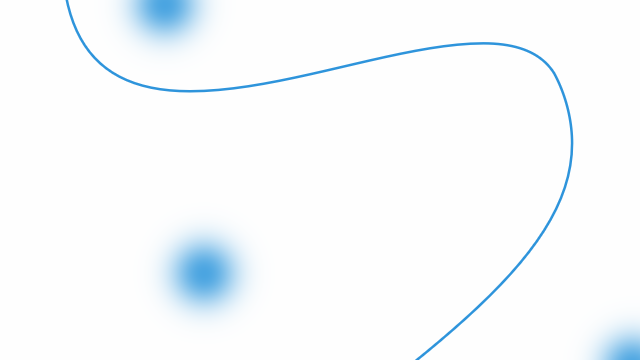
This background is drawn by a Shadertoy shader. Its source:

```glsl
#define PAPER vec3(0.996)
#define LINE_COLOR vec3(0.18, 0.58, 0.86)
#define GLOW_COLOR vec3(0.16, 0.58, 0.86)
#define LINE_HALF_WIDTH 0.0035
#define GLOW_RADIUS 0.088
#define GLOW_FALLOFF 2.2
#define GLOW_STRENGTH 0.84
#define CURVES 5
#define STEPS 20

// Chained cubic Beziers; neighbours share an end point. Unit: canvas height.
const vec2 path[16] = vec2[16](
    vec2(0.183, 1.012), vec2(0.2176, 0.829), vec2(0.331, 0.7465),
    vec2(0.5278, 0.7465), vec2(0.787, 0.7465), vec2(1.1111, 0.8796),
    vec2(1.3426, 0.8796), vec2(1.4398, 0.8796), vec2(1.5046, 0.8519),
    vec2(1.5394, 0.7963), vec2(1.5694, 0.7407), vec2(1.5891, 0.6713),
    vec2(1.5891, 0.6019), vec2(1.5891, 0.3935), vec2(1.4167, 0.2083),
    vec2(1.1435, -0.0116));

const vec2 glowCenters[3] = vec2[3](
    vec2(0.4583, 0.988), vec2(0.5671, 0.2407), vec2(1.759, -0.02));

vec2 bezier(vec2 a, vec2 b, vec2 c, vec2 d, float t) {
    float s = 1.0 - t;
    return s * s * s * a + 3.0 * s * t * (s * b + t * c) + t * t * t * d;
}

float segmentDistance(vec2 p, vec2 a, vec2 b) {
    vec2 ab = b - a;
    float h = clamp(dot(p - a, ab) / dot(ab, ab), 0.0, 1.0);
    return length(p - a - h * ab);
}

float pathDistance(vec2 p) {
    float nearest = 1e5;
    vec2 previous = path[0];
    for (int i = 0; i < CURVES; i++) {
        int k = 3 * i;
        for (int j = 1; j <= STEPS; j++) {
            float t = float(j) / float(STEPS);
            vec2 next = bezier(path[k], path[k + 1], path[k + 2], path[k + 3], t);
            nearest = min(nearest, segmentDistance(p, previous, next));
            previous = next;
        }
    }
    return nearest;
}

float softGlow(vec2 p, vec2 center) {
    float r = length(p - center) / GLOW_RADIUS;
    return GLOW_STRENGTH * exp(-pow(r, GLOW_FALLOFF));
}

void mainImage(out vec4 fragColor, in vec2 fragCoord) {
    vec2 p = fragCoord / iResolution.y;
    float pixel = 1.0 / iResolution.y;
    vec3 color = PAPER;

    // Blurred discs
    for (int i = 0; i < 3; i++) {
        color = mix(color, GLOW_COLOR, softGlow(p, glowCenters[i]));
    }

    // Flowing line with a one-pixel soft edge
    float coverage = clamp(0.5 + (LINE_HALF_WIDTH - pathDistance(p)) / pixel, 0.0, 1.0);
    color = mix(color, LINE_COLOR, coverage);

    fragColor = vec4(color, 1.0);
}
```
